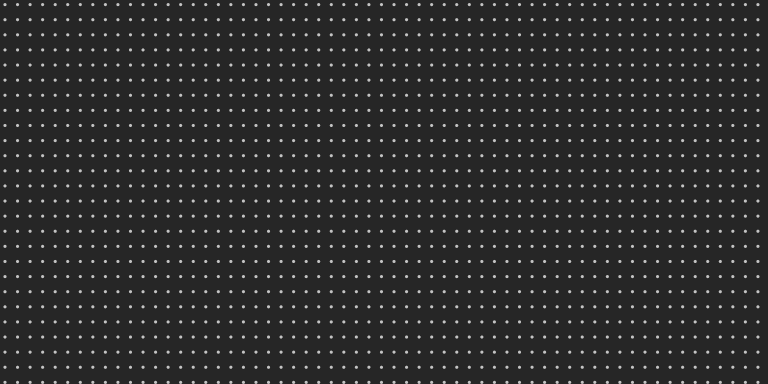
A WebGL 1 fragment shader for this pattern:

```glsl
precision highp float;

uniform vec2 u_resolution;

// Lengths are fractions of the canvas height
#define DOT_PITCH vec2(0.03268, 0.03935)
#define FIRST_DOT vec2(0.0130, 0.9880)
#define DOT_RADIUS 0.0040
#define GROUND_COLOR vec3(0.148)
#define DOT_COLOR vec3(0.77)

// Offset from the nearest point of the dot lattice
vec2 latticeOffset(vec2 p) {
  vec2 cell = (p - FIRST_DOT) / DOT_PITCH;
  return (fract(cell + 0.5) - 0.5) * DOT_PITCH;
}

float circleDistance(vec2 p, float radius) {
  return length(p) - radius;
}

// Coverage with an edge one pixel wide
float coverage(float dist, float pixel) {
  return clamp(0.5 - dist / pixel, 0.0, 1.0);
}

void main() {
  float pixel = 1.0 / u_resolution.y;
  vec2 p = gl_FragCoord.xy * pixel;

  float dots = coverage(circleDistance(latticeOffset(p), DOT_RADIUS), pixel);
  gl_FragColor = vec4(mix(GROUND_COLOR, DOT_COLOR, dots), 1.0);
}
```
